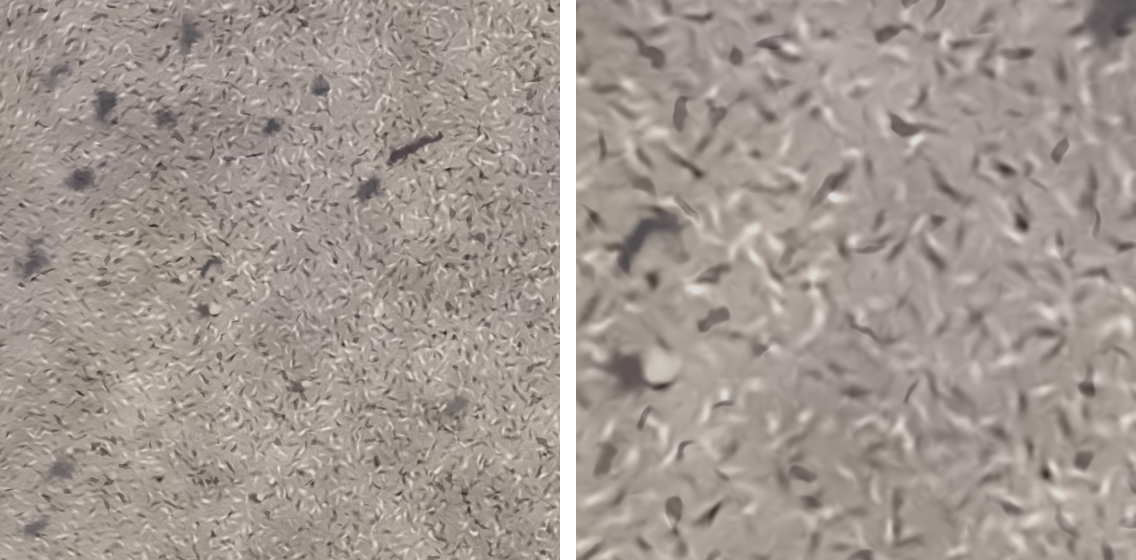
Left, the full canvas; right, a detail of the centre.
Reproduce this texture procedurally as a Shadertoy shader.

```glsl
// Dry, gritty ground: short stubby grains, dark pits, a few pale pebbles and a twig.
// Grains are a sum of small oriented ridges with light flanks, one set per grid cell,
// steered by a slow direction field; larger features are warped distance shapes.

vec3 hash3(vec2 p) {
    vec3 q = fract(p.xyx * vec3(0.1031, 0.1030, 0.0973));
    q += dot(q, q.yxz + 33.33);
    return fract((q.xxy + q.yzz) * q.zyx);
}

float valueNoise(vec2 p) {
    vec2 cell = floor(p), f = fract(p);
    f = f * f * (3.0 - 2.0 * f);
    float low = mix(hash3(cell).x, hash3(cell + vec2(1, 0)).x, f.x);
    float high = mix(hash3(cell + vec2(0, 1)).x, hash3(cell + vec2(1, 1)).x, f.x);
    return mix(low, high, f.y);
}

float fbm(vec2 p) {
    return 0.55 * valueNoise(p) + 0.3 * valueNoise(p * 2.1 + 7.3) + 0.15 * valueNoise(p * 4.3 + 2.9);
}

mat2 rotation(float a) {
    return mat2(cos(a), -sin(a), sin(a), cos(a));
}

// Main grain direction: rising at upper left, level at left, falling at lower right
float grainAngle(vec2 uv) {
    float upperLeft = smoothstep(0.55, 0.95, uv.y) * smoothstep(0.6, 0.1, uv.x);
    float lowerRight = smoothstep(0.4, 0.8, uv.x) * smoothstep(0.7, 0.3, uv.y);
    return 0.9 * upperLeft - 0.75 * lowerRight + 1.4 * (valueNoise(uv * 5.0 + 3.0) - 0.5);
}

// Field of short ridges, both dark and light, with faint opposite flanks
float grains(vec2 uv, float frequency, float seed) {
    vec2 p = uv * frequency, cell = floor(p);
    float spread = mix(1.5, 3.1, smoothstep(0.1, 0.6, uv.x));
    float angle = grainAngle(uv);
    float sum = 0.0;
    for (int y = -1; y <= 1; y++)
    for (int x = -1; x <= 1; x++)
    for (int k = 0; k < 2; k++) {
        vec2 id = cell + vec2(x, y);
        vec3 place = hash3(id + seed + float(k) * 61.7);
        vec3 shape = hash3(id + seed + float(k) * 37.1 + 211.3);
        vec2 d = rotation(angle + (shape.x - 0.5) * spread) * (p - id - place.xy);
        d /= vec2(mix(0.3, 0.46, shape.y), mix(0.21, 0.29, shape.z));
        sum += (2.0 * place.z - 1.0) * (1.0 - 1.3 * d.y * d.y) * exp(-dot(d, d));
    }
    return sum;
}

void mainImage(out vec4 fragColor, in vec2 fragCoord) {
    vec2 uv = fragCoord / iResolution.xy;
    vec2 warp = vec2(fbm(uv * 45.0), fbm(uv * 45.0 + 19.0)) - 0.5;

    // Slow colour drift from mauve grey to tan, with broad mottling
    float drift = fbm(uv * 4.0 + 11.0);
    float warmth = clamp(0.5 + 1.5 * (drift - 0.5) + 0.5 * (0.5 - uv.y), 0.0, 1.0);
    vec3 color = mix(vec3(0.625, 0.583, 0.575), vec3(0.66, 0.62, 0.575), warmth);
    color += 0.13 * (fbm(uv * 8.0 + 5.0) - 0.5) + 0.13 * (fbm(uv * 22.0 + 41.0) - 0.5);

    // Relief of the grains, softer towards the left
    float relief = grains(uv + 0.01 * warp, 52.0, 0.0) + 0.22 * grains(uv, 90.0, 401.0);
    float contrast = mix(0.18, 0.23, smoothstep(0.1, 0.5, uv.x));
    color += contrast * relief;

    // Larger dark chips, gathered in clusters on the right
    float cluster = fbm(uv * 7.0 + 31.0) - 0.5 + 0.2 * (uv.x - 0.6);
    float chips = -grains(uv + 0.016 * warp, 36.0, 733.0) + 0.9 * cluster;
    color -= vec3(0.21, 0.21, 0.2) * smoothstep(0.2, 0.8, chips);

    // Ragged, slightly blue pits, mostly on the left
    for (int i = 0; i < 15; i++) {
        vec3 place = hash3(vec2(float(i) * 3.7, 17.0));
        vec3 shape = hash3(vec2(float(i) * 5.3, 83.0));
        vec2 center = vec2(0.04 + 0.8 * place.x * place.x, 0.06 + 0.88 * place.y);
        vec2 d = rotation(0.3 + shape.x) * (uv - center + 0.035 * warp);
        float pit = length(d / vec2(1.4, 0.9)) / mix(0.012, 0.022, shape.y);
        float strength = mix(0.35, 0.9, shape.z) * smoothstep(1.5, 0.3, pit);
        color = mix(color, vec3(0.26, 0.245, 0.265), strength);
    }

    // Pale pebbles, each with a shadow at its left
    for (int i = 0; i < 4; i++) {
        vec3 place = hash3(vec2(float(i) * 9.1, 149.0));
        vec2 d = uv - vec2(0.32 + 0.42 * place.x, 0.06 + 0.46 * place.y) + 0.016 * warp;
        float radius = mix(0.007, 0.013, place.z);
        float shadow = length((d + vec2(1.5, 0.5) * radius) / vec2(1.5, 1.0));
        color = mix(color, vec3(0.31, 0.27, 0.27), 0.8 * smoothstep(1.4, 0.4, shadow / radius));
        float pebble = length(d / vec2(1.0, 0.85)) / radius;
        color = mix(color, vec3(0.82, 0.79, 0.75) - 0.06 * pebble, smoothstep(1.25, 0.6, pebble));
    }

    // Tapered twig, thicker at its lower end
    vec2 d = rotation(0.4) * (uv - vec2(0.745, 0.74)) + 0.014 * warp;
    float along = clamp(d.x, -0.045, 0.045);
    float twig = length(d - vec2(along, 0.0)) - 0.006 + 0.07 * along;
    color = mix(color, vec3(0.28, 0.24, 0.25), 0.85 * smoothstep(0.004, -0.003, twig));

    fragColor = vec4(clamp(color, 0.2, 0.86), 1.0);
}
```
